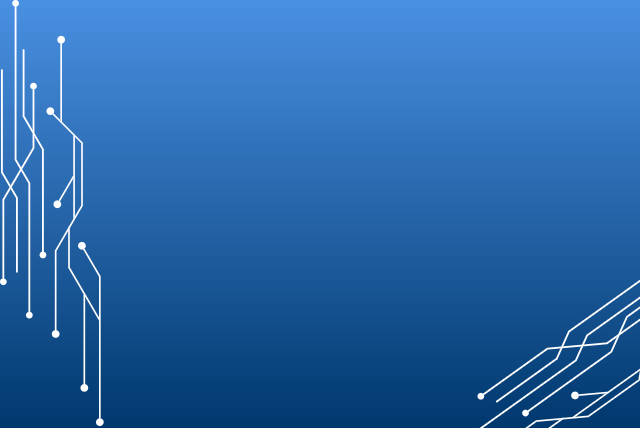
This background is drawn by a Shadertoy shader. Its source:

```glsl
// White circuit traces with round pads over a vertical blue gradient.
// One distance function describes a cluster of traces; it is drawn upright
// at the left and again, rotated, in the lower right corner.

float segment(vec2 p, vec2 a, vec2 b) {
    vec2 pa = p - a, ba = b - a;
    return length(pa - ba * clamp(dot(pa, ba) / max(dot(ba, ba), 1e-4), 0.0, 1.0));
}

// Vertical run at x.x, 60 degree diagonal to x.y, vertical run to the end.
// y holds start, bend and end heights; pads holds both end radii (0 for none).
float trace(vec2 p, vec2 x, vec3 y, vec2 pads, float halfWidth) {
    vec2 start = vec2(x.x, y.x), bend = vec2(x.x, y.y);
    vec2 join = vec2(x.y, y.y + abs(x.y - x.x) * 1.71);
    vec2 end = vec2(x.y, max(y.z, join.y));
    float d = min(segment(p, start, bend), segment(p, bend, join));
    d = min(d, segment(p, join, end)) - halfWidth;
    return min(d, min(length(p - start) - pads.x, length(p - end) - pads.y));
}

float circuit(vec2 p) {
    // Outer bundle of crossing traces
    float w = 1.1;
    float d = trace(p, vec2(2.3, 20.3), vec3(84, 206, 325), vec2(0), w);
    d = min(d, trace(p, vec2(18.7, 35.2), vec3(4, 191, 377), vec2(4), w));
    d = min(d, trace(p, vec2(28.3, 51.5), vec3(60, 139, 305), vec2(0, 4), w));
    d = min(d, trace(p, vec2(40.2, 4.0), vec3(103, 177, 337), vec2(4), w));

    // Inner branching traces
    w = 1.0;
    float pad = 4.6;
    d = min(d, trace(p, vec2(73.4), vec3(47.5, 100, 146), vec2(pad, 0), w));
    d = min(d, segment(p, vec2(60.4, 133), vec2(98.4, 171)) - w);
    d = min(d, length(p - vec2(60.4, 133)) - pad);
    d = min(d, trace(p, vec2(98.4, 66.8), vec3(171, 246, 399.5), vec2(0, pad), w));
    d = min(d, trace(p, vec2(88.9, 68.8), vec3(162, 210, 244), vec2(0, pad), w));
    d = min(d, segment(p, vec2(88.9, 210), vec2(88.9, 262)) - w);
    d = min(d, trace(p, vec2(82.8, 119.8), vec3(272, 320, 383), vec2(0), w));
    d = min(d, trace(p, vec2(98.3, 119.8), vec3(294, 294, 505), vec2(pad), w));
    return min(d, trace(p, vec2(101.2), vec3(352, 400, 464), vec2(0, pad), w));
}

void mainImage(out vec4 fragColor, in vec2 fragCoord) {
    // Board of 768 by 512 units, measured down from the top left
    vec2 uv = fragCoord / iResolution.xy;
    vec2 board = vec2(uv.x, 1.0 - uv.y) * vec2(768, 512);
    float pixel = 512.0 / iResolution.y;

    // Background gradient
    vec3 color = mix(vec3(0.0, 0.22, 0.43), vec3(0.29, 0.565, 0.886), uv.y);

    // Rotated copy, pivoting on the pad of the crossing trace
    float angle = 0.952;
    vec2 q = board - vec2(577, 474);
    vec2 across = vec2(cos(angle), sin(angle));
    vec2 turned = vec2(4, 337) + vec2(dot(q, across), dot(q, vec2(-across.y, across.x)));

    // Smooth coverage of both clusters
    float d = min(circuit(board), circuit(turned));
    color = mix(color, vec3(1.0), clamp(0.5 - d / pixel, 0.0, 1.0));
    fragColor = vec4(color, 1.0);
}
```
